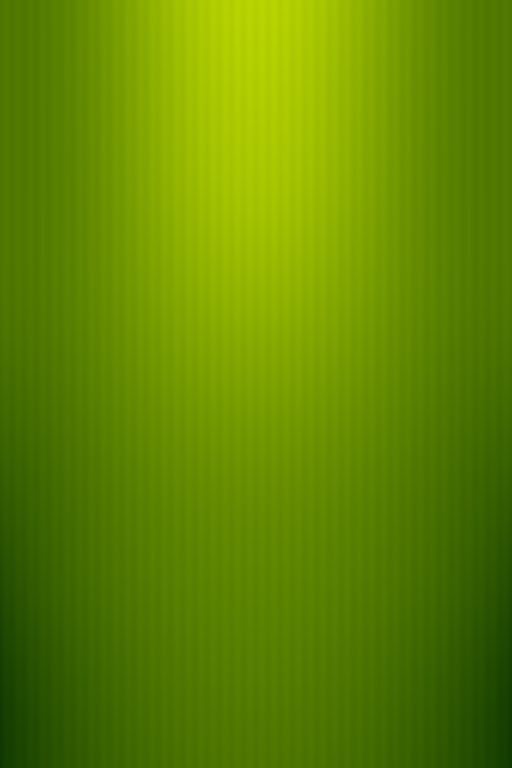
Reproduce this background procedurally as a Shadertoy shader.

```glsl
const float PI = 3.14159265;
const float STRIPE_COUNT = 42.0;
const float STRIPE_DEPTH = 0.022;

// Brightness down the middle of the canvas, from floor to top
float centreLight(float height) {
    return 0.30 + 0.27 * height + 0.15 * smoothstep(0.3, 0.8, height);
}

// Brightness along the left and right sides, with dark lower corners
float sideLight(float height) {
    return 0.06 + 0.25 * smoothstep(0.0, 0.68, height);
}

// Falloff from the middle to the sides: broad below, narrow above
float beamProfile(float x, float height) {
    float focus = mix(0.8, 2.2, smoothstep(0.2, 0.75, height));
    return pow(max(cos(PI * (x - 0.5)), 0.0), focus);
}

// Soft vertical ribs, centred on zero
float ribs(float x, float count) {
    return -0.5 * cos(2.0 * PI * count * x);
}

// Deep green through leaf green to lime
vec3 limeRamp(float light) {
    float green = 0.155 + light * (1.07 - 0.19 * light);
    return vec3(light, green, 0.004);
}

void mainImage(out vec4 fragColor, in vec2 fragCoord) {
    vec2 uv = fragCoord / iResolution.xy;

    // Large light beam
    float light = mix(sideLight(uv.y), centreLight(uv.y), beamProfile(uv.x, uv.y));

    // Fine ribbed texture, scaled with the local brightness
    light += STRIPE_DEPTH * ribs(uv.x, STRIPE_COUNT) * (0.5 + light);

    fragColor = vec4(limeRamp(light), 1.0);
}
```
